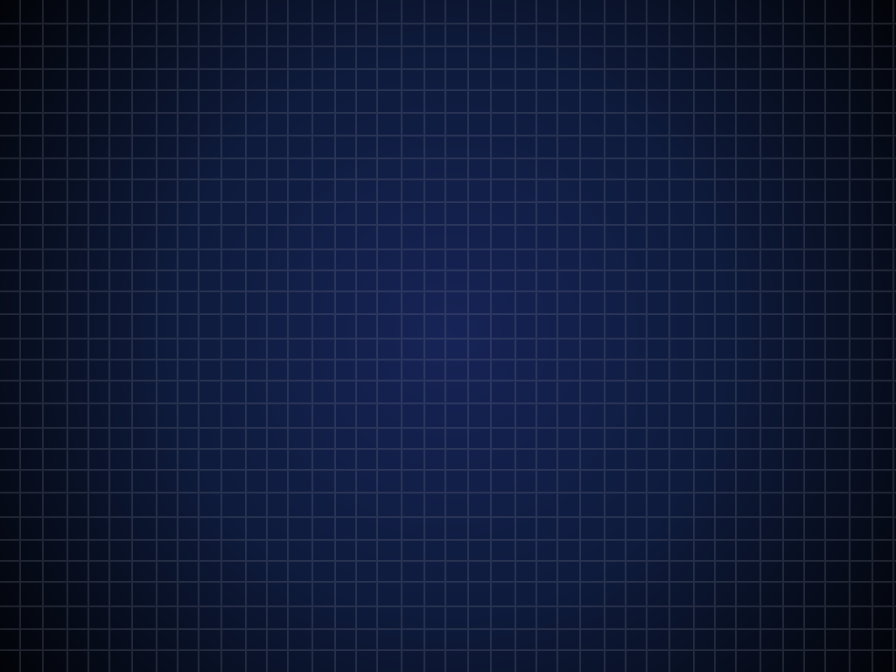
Give the GLSL for this background, as a Shadertoy shader.

```glsl
// Thin grey square grid over a deep navy radial glow that fades to black corners.

const vec2  CELLS       = vec2(40.0, 30.0);    // repeats across and down
const vec2  OFFSET      = vec2(0.92, 0.95);    // first line, in cells
const vec2  WOBBLE      = vec2(0.05, -0.05);   // uneven spacing, in cells
const vec2  WAVES       = vec2(10.0, 7.0);     // whole waves of unevenness
const float WAVE_PEAK   = 14.0;                // line index at a wave crest
const vec2  FINE_STEPS  = vec2(512.0, 384.0);  // canvas divisions lines settle on
const float LINE_WIDTH  = 1.0;                 // in fine steps
const float LINE_ALPHA  = 0.23;
const float MID_STOP    = 0.5;                 // share of the half diagonal

const vec3 GLOW_CENTRE  = vec3(0.088, 0.140, 0.340);
const vec3 GLOW_MIDDLE  = vec3(0.055, 0.105, 0.235);
const vec3 GLOW_CORNER  = vec3(0.005, 0.012, 0.030);
const vec3 LINE_COLOUR  = vec3(0.500, 0.510, 0.580);
const float TAU = 6.28319;

// Circular three-stop gradient, mirrored about the centre so edges agree
vec3 glow(vec2 uv) {
    vec2 aspect = vec2(iResolution.x / iResolution.y, 1.0);
    float r = length((uv - 0.5) * aspect) / (0.5 * length(aspect));
    vec3 inner = mix(GLOW_CENTRE, GLOW_MIDDLE, clamp(r / MID_STOP, 0.0, 1.0));
    return mix(inner, GLOW_CORNER, clamp((r - MID_STOP) / (1.0 - MID_STOP), 0.0, 1.0));
}

// Box-filtered coverage of the nearest vertical and horizontal line
float gridLines(vec2 uv) {
    vec2 index = round(uv * CELLS - OFFSET);
    vec2 wave = cos(TAU * WAVES * (index - WAVE_PEAK) / CELLS);
    vec2 position = (index + OFFSET + WOBBLE * wave) / CELLS;
    vec2 settled = floor(position * FINE_STEPS) + 0.5;

    vec2 dist = abs(uv * FINE_STEPS - settled);
    vec2 pixel = FINE_STEPS / iResolution.xy;
    vec2 halfWidth = vec2(0.5 * LINE_WIDTH);
    vec2 overlap = min(dist + 0.5 * pixel, halfWidth) - max(dist - 0.5 * pixel, -halfWidth);
    vec2 coverage = clamp(overlap / pixel, 0.0, 1.0);
    return max(coverage.x, coverage.y);
}

void mainImage(out vec4 fragColor, in vec2 fragCoord) {
    vec2 uv = fragCoord / iResolution.xy;
    vec3 colour = mix(glow(uv), LINE_COLOUR, LINE_ALPHA * gridLines(uv));
    fragColor = vec4(colour, 1.0);
}
```
